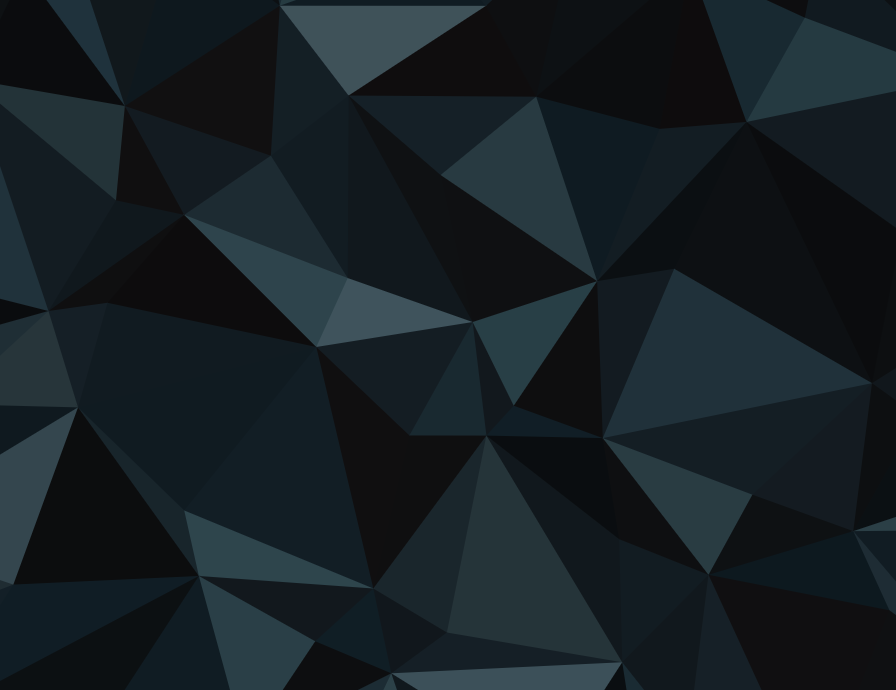
Reproduce this background procedurally as a Shadertoy shader.

```glsl
const float CELLS = 5.4; // facet cells per canvas height

vec2 hash2(vec2 p) {
    return fract(sin(vec2(dot(p, vec2(127.1, 311.7)), dot(p, vec2(269.5, 183.3)))) * 43758.55);
}

float cross2(vec2 a, vec2 b) { return a.x * b.y - a.y * b.x; }

// Jittered lattice point; staying under half a cell keeps every quad simple
vec2 meshVertex(vec2 id) { return id + 0.88 * (hash2(id) - 0.5); }

// Signed distance to the line a-b, positive on its left
float edgeDistance(vec2 p, vec2 a, vec2 b) {
    return cross2(normalize(b - a), p - a);
}

float triangleDistance(vec2 p, vec2 a, vec2 b, vec2 c) {
    return min(edgeDistance(p, a, b), min(edgeDistance(p, b, c), edgeDistance(p, c, a)));
}

// True when the diagonal a-c lies inside the quad a, b, c, d
bool splitsQuad(vec2 a, vec2 b, vec2 c, vec2 d) {
    return cross2(c - a, b - a) < 0.0 && cross2(c - a, d - a) > 0.0;
}

// Slate palette, brighter towards the lower left
vec3 facetColor(vec2 id, float side, vec2 center) {
    float rank = fract(dot(id, vec2(0.7549, 0.5698)) + 0.382 * side + 0.15);
    rank = pow(rank, exp2(0.9 * (center.y - 0.5) + 0.5 * (center.x - 0.65)));

    vec3 color = vec3(0.05, 0.057, 0.065);
    color = mix(color, vec3(0.07, 0.11, 0.135), step(0.32, rank));
    color = mix(color, vec3(0.11, 0.17, 0.20), step(0.74, rank));
    color = mix(color, vec3(0.16, 0.235, 0.26), step(0.86, rank));
    color = mix(color, vec3(0.22, 0.29, 0.32), step(0.97, rank));

    vec2 vary = hash2(id + 17.3 + 41.7 * side);
    return color * (0.84 + 0.32 * vary.x) + (vary.y - 0.5) * vec3(0.018, -0.006, -0.014);
}

void mainImage(out vec4 fragColor, in vec2 fragCoord) {
    // Tilt the lattice so its rows do not follow the canvas borders
    mat2 tilt = mat2(cos(0.4), sin(0.4), -sin(0.4), cos(0.4));
    vec2 p = tilt * (fragCoord / iResolution.y) * CELLS;
    float pixel = CELLS / iResolution.y;

    vec3 sum = vec3(0.0);
    float total = 0.0;
    for (int y = -1; y <= 1; y++)
    for (int x = -1; x <= 1; x++) {
        vec2 id = floor(p) + vec2(x, y);
        vec2 a = meshVertex(id);
        vec2 b = meshVertex(id + vec2(1, 0));
        vec2 c = meshVertex(id + vec2(1, 1));
        vec2 d = meshVertex(id + vec2(0, 1));

        // Alternating diagonals form fans, unless a concave quad forbids it
        bool odd = mod(id.x + id.y, 2.0) > 0.5;
        if (!splitsQuad(a, b, c, d) || (odd && splitsQuad(b, c, d, a))) {
            vec2 first = a;
            a = b; b = c; c = d; d = first;
        }

        // Blend both facets by their pixel coverage
        for (int side = 0; side < 2; side++) {
            vec2 m = side == 0 ? b : c;
            vec2 n = side == 0 ? c : d;
            float cover = clamp(0.5 + triangleDistance(p, a, m, n) / pixel, 0.0, 1.0);
            vec2 center = (a + m + n) / 3.0 * tilt / CELLS;
            sum += cover * facetColor(id, float(side), center);
            total += cover;
        }
    }
    fragColor = vec4(sum / max(total, 1e-4), 1.0);
}
```
